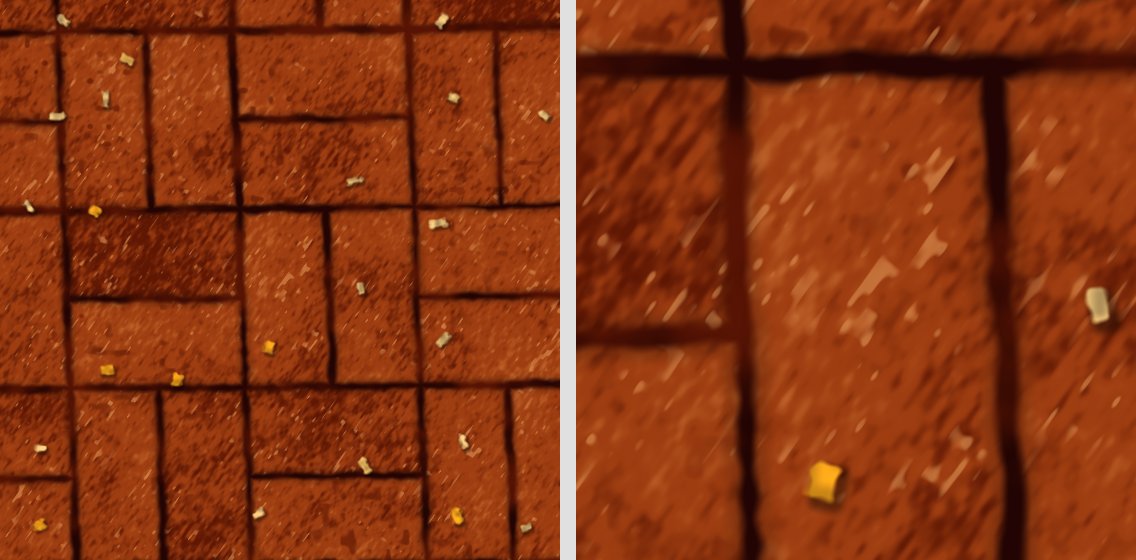
Left: the whole. Right: its middle third, enlarged.
Write a Shadertoy shader that draws this texture.

```glsl
// Basket-weave brick paving: square cells hold two bricks each, turned in
// alternate cells. Box distances give the soft dark joints, layered noise
// gives the worn clay, and a jittered grid scatters pale chips on top.

const vec2 CELL = vec2(0.3125, 0.3185);    // size of one pair of bricks
const vec2 ORIGIN = vec2(0.137, 0.304);    // corner of cell (0, 0)
const vec3 CLAY_DARK = vec3(0.37, 0.09, 0.012);
const vec3 CLAY = vec3(0.62, 0.24, 0.065);
const vec3 CLAY_LIGHT = vec3(0.74, 0.38, 0.16);
const vec3 GLINT = vec3(0.88, 0.59, 0.34);
const vec3 JOINT_DEEP = vec3(0.13, 0.015, 0.01);
const vec3 JOINT_DUSTY = vec3(0.34, 0.075, 0.012);
const vec3 CHIP_CREAM = vec3(0.90, 0.74, 0.46);
const vec3 CHIP_YELLOW = vec3(0.95, 0.63, 0.10);

float hash(vec2 p) {
    vec3 q = fract(p.xyx * vec3(0.1031, 0.1030, 0.0973));
    q += dot(q, q.yzx + 33.33);
    return fract((q.x + q.y) * q.z);
}

float noise(vec2 p) {
    vec2 i = floor(p), f = fract(p);
    f = f * f * (3.0 - 2.0 * f);
    return mix(mix(hash(i), hash(i + vec2(1, 0)), f.x),
               mix(hash(i + vec2(0, 1)), hash(i + vec2(1, 1)), f.x), f.y);
}

float fbm(vec2 p) {
    float sum = 0.0, amp = 0.53;
    for (int i = 0; i < 4; i++) {
        sum += amp * noise(p);
        p = mat2(1.6, 1.2, -1.2, 1.6) * p + 7.3;
        amp *= 0.5;
    }
    return sum;
}

vec2 rotate(vec2 p, float a) {
    return mat2(cos(a), -sin(a), sin(a), cos(a)) * p;
}

float roundBox(vec2 p, vec2 halfSize, float radius) {
    vec2 q = abs(p) - halfSize + radius;
    return length(max(q, 0.0)) + min(max(q.x, q.y), 0.0) - radius;
}

// Signed distance to the brick around uv (x) and a random value for it (y).
vec2 brickAt(vec2 uv) {
    vec2 skewed = uv - ORIGIN + vec2(0.036 * uv.y, -0.01 * uv.x);
    vec2 grid = skewed / CELL;
    vec2 cell = floor(grid), p = fract(grid), size = CELL;
    if (mod(cell.x + cell.y, 2.0) > 0.5) {
        p = p.yx;
        size = size.yx;
    }
    float side = floor(p.y * 2.0);
    vec2 local = (p - vec2(0.5, 0.25 + 0.5 * side)) * size;
    float d = roundBox(local, size * vec2(0.5, 0.25), 0.004);
    return vec2(d, hash(cell * 2.0 + vec2(side + 31.0, 17.0)));
}

// Fired clay with blotches, dark pits and slanted glints.
vec3 clayColor(vec2 uv, float seed) {
    vec2 grain = rotate(uv, 0.95);
    float blotch = fbm(uv * 9.0 + seed * 40.0);
    float streak = noise(grain * vec2(65.0, 170.0));
    float fine = noise(grain * vec2(130.0, 260.0) + 50.0);
    float tone = 0.48 + 0.55 * (blotch - 0.5) + 0.34 * (streak - 0.5) + 0.22 * (fine - 0.5);
    tone -= 0.24 * smoothstep(0.72, 1.0, seed);
    vec3 col = mix(CLAY_DARK, CLAY, smoothstep(0.05, 0.50, tone));
    col = mix(col, CLAY_LIGHT, smoothstep(0.50, 0.90, tone));
    float pits = smoothstep(0.70, 0.92, noise(uv * 62.0 + 11.0)) * smoothstep(0.35, 0.65, fbm(uv * 6.0 + 3.0));
    col = mix(col, CLAY_DARK, 0.65 * pits);
    float glint = smoothstep(0.76, 0.95, noise(grain * vec2(70.0, 190.0) + 90.0));
    return mix(col, GLINT, 0.6 * glint * smoothstep(0.3, 0.75, noise(uv * 26.0)));
}

// Lay scattered chips with a faint shadow over the base colour.
vec3 addChips(vec3 col, vec2 uv, float blur) {
    const float COUNT = 7.0;
    vec2 home = floor(uv * COUNT);
    for (int y = -1; y <= 1; y++)
    for (int x = -1; x <= 1; x++) {
        vec2 id = home + vec2(x, y) + 20.0;
        if (hash(id + 4.7) > 0.46) continue;
        vec2 center = (id - 20.0 + 0.15 + 0.7 * vec2(hash(id + 1.3), hash(id + 8.9))) / COUNT;
        float kind = hash(id + 15.1);
        vec2 size = vec2(mix(0.009, 0.016, hash(id + 2.2)), mix(0.005, 0.009, kind));
        float angle = 6.2832 * hash(id + 6.6);
        float wobble = 0.005 * (noise(uv * 150.0) - 0.5);
        float d = roundBox(rotate(uv - center, angle), size, 0.004) + wobble;
        float shadow = roundBox(rotate(uv - center - vec2(0.003, -0.004), angle), size, 0.004);
        col *= 1.0 - 0.4 * (1.0 - smoothstep(-0.002, 0.006, shadow));
        vec3 chip = mix(CHIP_CREAM, CHIP_YELLOW, smoothstep(0.45, 0.75, kind));
        chip *= 0.72 + 0.45 * noise(uv * 110.0 + id);
        col = mix(col, chip, 1.0 - smoothstep(-0.002 - blur, 0.001 + blur, d));
    }
    return col;
}

void mainImage(out vec4 fragColor, in vec2 fragCoord) {
    vec2 uv = fragCoord / iResolution.xy;
    float blur = 1.0 / iResolution.y;
    vec2 warp = vec2(noise(uv * 24.0), noise(uv * 24.0 + 60.0)) - 0.5;
    vec2 brick = brickAt(uv + 0.005 * warp);

    // Joints vary in width and depth, and bricks darken towards their rims.
    float inset = -brick.x + 0.004 * (noise(uv * 70.0) - 0.5);
    float jointHalf = mix(0.005, 0.009, noise(uv * 5.0 + 2.0));
    float face = smoothstep(jointHalf - 0.004 - blur, jointHalf + 0.003 + blur, inset);
    vec3 joint = mix(JOINT_DEEP, JOINT_DUSTY, smoothstep(0.25, 0.75, fbm(uv * 14.0)));
    vec3 clay = clayColor(uv, brick.y) * mix(0.82, 1.0, smoothstep(0.006, 0.020, inset));
    vec3 col = mix(joint, clay, face);

    fragColor = vec4(addChips(col, uv, blur), 1.0);
}
```
